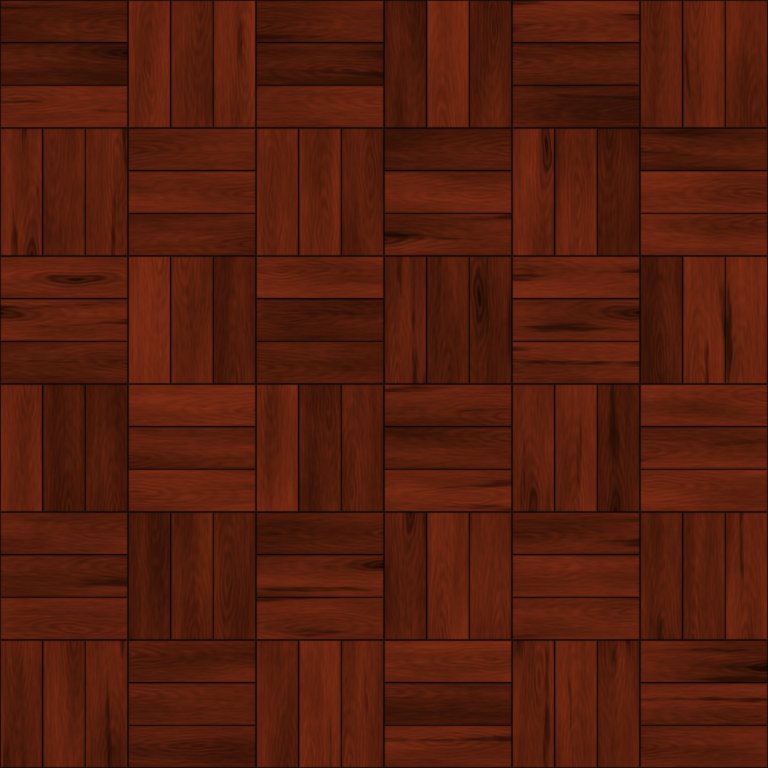
This texture is drawn by a three.js fragment shader. Its source:

```glsl
// Dark red hardwood parquet: basket-weave tiles of three planks with grain, knots and thin seams.
varying vec2 vUv;

const float TILES = 6.0;            // tiles across and down
const float PLANKS = 3.0;           // planks per tile
const float SEAM_WIDTH = 0.0018;    // seam fade distance, canvas units
const float BEVEL = 0.0040;         // shaded rim beside a seam
const float RING_FREQ = 40.0;       // growth rings per tile width
const float RING_STRETCH = 0.17;    // lower values lengthen the rings
const float KNOT_SHARE = 0.13;      // fraction of planks with a dark knot
const vec3 WOOD_DARK = vec3(0.215, 0.073, 0.027);
const vec3 WOOD_LIGHT = vec3(0.475, 0.168, 0.076);
const vec3 STAIN_COLOR = vec3(0.095, 0.032, 0.013);
const vec3 SEAM_COLOR = vec3(0.040, 0.014, 0.008);

float hash(vec2 p) {
  vec3 q = fract(vec3(p.xyx) * 0.1031);
  q += dot(q, q.yzx + 33.33);
  return fract((q.x + q.y) * q.z);
}

float gradDot(vec2 cell, vec2 offset) {
  float angle = 6.28318 * hash(cell);
  return dot(vec2(cos(angle), sin(angle)), offset);
}

// Gradient noise, about -0.7 to 0.7
float noise(vec2 p) {
  vec2 i = floor(p);
  vec2 f = p - i;
  vec2 w = f * f * f * (f * (f * 6.0 - 15.0) + 10.0);
  vec2 e = vec2(1.0, 0.0);
  float low = mix(gradDot(i, f), gradDot(i + e, f - e), w.x);
  float high = mix(gradDot(i + e.yx, f - e.yx), gradDot(i + 1.0, f - 1.0), w.x);
  return mix(low, high, w.y);
}

// Wood colour; p is (along, across) in tile units, v is 0 to 1 across the plank
vec3 wood(vec2 p, float v, vec2 id) {
  float h1 = hash(id + 11.3);
  float h2 = hash(id + 47.9);
  float h3 = hash(id + 83.1);
  vec2 shift = 90.0 * vec2(h1, h2);

  // Long streaks and fine fibres
  float broad = noise(p * vec2(0.7, 5.0) + shift);
  float streak = noise(p * vec2(1.6, 17.0) + shift.yx);
  float fibre = noise(p * vec2(6.0, 46.0) + shift + 17.0);
  float pore = noise(p * vec2(18.0, 80.0) + shift + 39.0);

  // Stretched rings around a centre that tends towards a plank end
  vec2 center = vec2(mix(-0.05, 1.05, smoothstep(0.3, 0.7, h1)), mix(0.2, 0.8, h2));
  vec2 d = vec2((p.x - center.x) * RING_STRETCH, (v - center.y) / PLANKS);
  d.y += 0.035 * noise(p * vec2(2.5, 4.0) + shift);
  float r = length(d) + 0.010 * noise(p * vec2(8.0, 12.0) + shift);
  float ring = 0.5 + 0.5 * sin(6.28318 * RING_FREQ * r);
  float ringFade = exp(-r * 9.0) * smoothstep(-0.4, 0.3, streak + 0.15);

  // Plank tone, grain and a gentle shift along the length
  float tone = 0.53 + 0.52 * (hash(id + 5.7) - 0.5);
  tone += 0.46 * broad + 0.24 * streak + 0.18 * fibre + 0.12 * pore;
  tone += 0.16 * noise(vec2(p.x * 1.4, h3 * 50.0) + shift);
  tone -= 0.32 * ring * ringFade;
  vec3 color = mix(WOOD_DARK, WOOD_LIGHT, clamp(tone, 0.0, 1.0));

  // Dark knots and occasional heartwood streaks
  float knot = step(1.0 - KNOT_SHARE, h3) * exp(-r * r * 480.0);
  knot *= 0.55 + 0.45 * ring;
  float vein = noise(p * vec2(1.0, 13.0) + shift + 63.0);
  vein = smoothstep(0.22, 0.60, vein + 0.25 * fibre) * step(0.45, hash(id + 29.5));
  return mix(color, STAIN_COLOR, clamp(0.9 * knot + 0.65 * vein, 0.0, 0.92));
}

float seam(float dist) {
  return 1.0 - smoothstep(0.0, SEAM_WIDTH, dist);
}

void main() {
  // Alternate plank direction from tile to tile
  vec2 grid = vUv * TILES;
  vec2 tile = min(floor(grid), TILES - 1.0);
  vec2 local = grid - tile;
  bool horizontal = mod(tile.x + tile.y, 2.0) > 0.5;
  vec2 p = horizontal ? vec2(local.x, 1.0 - local.y) : local.yx;

  // Position within the plank
  float row = p.y * PLANKS;
  float plank = min(floor(row), PLANKS - 1.0);
  float v = row - plank;
  vec2 id = vec2(tile.x * PLANKS + plank, tile.y + 20.0);
  vec3 color = wood(p, v, id);

  // Distances to the seams in canvas units
  float sideDist = min(v, 1.0 - v) / (PLANKS * TILES);
  float tileDist = min(min(local.x, 1.0 - local.x), min(local.y, 1.0 - local.y)) / TILES;

  // Soft rim, then the seam; the second inner joint is fainter
  color *= 1.0 - 0.10 * (1.0 - smoothstep(0.0, BEVEL, min(sideDist, tileDist)));
  float strength = floor(row + 0.5) == 2.0 ? 0.68 : 0.92;
  color = mix(color, SEAM_COLOR, max(strength * seam(sideDist), 0.85 * seam(tileDist)));

  gl_FragColor = vec4(color, 1.0);
}
```
